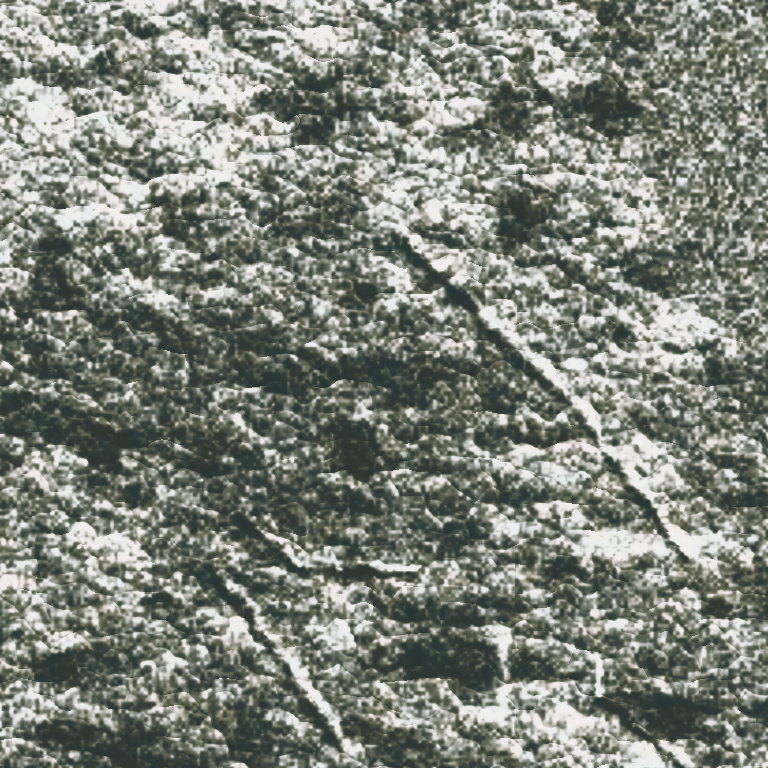
Write a WebGL 2 fragment shader that draws this texture.

```glsl
#version 300 es
precision highp float;

uniform vec2 u_resolution;
out vec4 fragColor;

const vec2 LIGHT = vec2(0.35, 0.94);

float hash(vec2 p) {
  vec3 q = fract(p.xyx * vec3(0.1031, 0.1030, 0.0973));
  q += dot(q, q.yzx + 33.33);
  return fract((q.x + q.y) * q.z);
}

float noise(vec2 p) {
  vec2 cell = floor(p), f = fract(p);
  f = f * f * (3.0 - 2.0 * f);
  float low = mix(hash(cell), hash(cell + vec2(1, 0)), f.x);
  float high = mix(hash(cell + vec2(0, 1)), hash(cell + vec2(1, 1)), f.x);
  return mix(low, high, f.y);
}

// Noise centred on zero, scaled to roughly unit deviation
float unitNoise(vec2 p) {
  return (noise(p) - 0.5) * 4.7;
}

// Rounded clods: each is bright toward the light and dark on its far side
float clods(vec2 p) {
  vec2 cell = floor(p);
  float shade = 0.0, total = 0.0;
  for (int y = -1; y <= 1; y++) {
    for (int x = -1; x <= 1; x++) {
      vec2 id = cell + vec2(x, y);
      vec2 center = id + vec2(hash(id), hash(id + 57.3));
      vec2 offset = p - center;
      float weight = exp(-22.0 * dot(offset, offset)) + 1e-6;
      shade += weight * (dot(offset, LIGHT) + 0.35 * (hash(id + 19.7) - 0.5));
      total += weight;
    }
  }
  return 3.2 * shade / total;
}

// Slope of a noise surface toward the light
float emboss(vec2 p) {
  return 3.0 * (noise(p) - noise(p + 0.55 * LIGHT));
}

float band(float x, float width) {
  return exp(-x * x / (width * width));
}

// Signed distance to the line in x, tapered coverage of the segment in y
vec2 segment(vec2 p, vec2 a, vec2 b) {
  vec2 along = b - a, q = p - a;
  float h = dot(q, along) / dot(along, along);
  float side = dot(q, vec2(-along.y, along.x)) / length(along);
  return vec2(side, smoothstep(-0.06, 0.06, h) * smoothstep(1.06, 0.94, h));
}

// Lit lip with a shadow beneath it
float ledge(vec2 p, vec2 a, vec2 b, float width) {
  vec2 s = segment(p, a, b);
  return s.y * (1.5 * band(s.x - width, width) - 2.2 * band(s.x + width, width));
}

float ridge(vec2 p, vec2 a, vec2 b, float width) {
  vec2 s = segment(p, a, b);
  return 2.2 * s.y * band(s.x, width);
}

vec3 stoneColor(float tone) {
  const vec3 shades[8] = vec3[8](
    vec3(0.17, 0.21, 0.20), vec3(0.21, 0.25, 0.23),
    vec3(0.32, 0.35, 0.29), vec3(0.43, 0.45, 0.39),
    vec3(0.56, 0.58, 0.53), vec3(0.73, 0.73, 0.70),
    vec3(0.91, 0.91, 0.90), vec3(0.94, 0.94, 0.93));
  const float stops[8] = float[8](0.0, 0.06, 0.20, 0.39, 0.56, 0.735, 0.90, 1.0);
  vec3 color = shades[0];
  for (int i = 1; i < 8; i++) {
    float t = clamp((tone - stops[i - 1]) / (stops[i] - stops[i - 1]), 0.0, 1.0);
    color = mix(color, shades[i], t);
  }
  return color;
}

void main() {
  vec2 p = gl_FragCoord.xy / u_resolution;
  vec2 wobble = vec2(noise(p * 38.0), noise(p * 38.0 + 71.0)) - 0.5;
  vec2 q = p + 0.014 * wobble;

  // Rough ground gives way to fine sand in the upper right
  float edge = p.x + 0.38 * (p.y - 1.0) - 0.77 + 0.12 * (noise(p * 9.0) - 0.5);
  float rough = 1.0 - smoothstep(-0.10, 0.08, edge);

  // Broad light and shade
  float light = 0.65 * band(length((p - vec2(0.2, 0.9)) * vec2(0.7, 1.0)), 0.2);
  light += 0.3 * band(length(p - vec2(0.72, 0.5)), 0.17);
  light -= 0.65 * band(p.y - 0.52 + 0.3 * p.x, 0.14) * (1.0 - smoothstep(0.5, 0.8, p.x));
  light += 0.22 * unitNoise(p * 7.0 + 5.0) * rough;

  // Clods, slopes and deep hollows
  vec2 stretched = q * vec2(0.8, 1.0);
  float relief = 0.5 * clods(stretched * 26.0) + 0.42 * clods(stretched * 52.0 + 13.0);
  relief += 0.55 * emboss(q * vec2(13.0, 18.0)) + 0.4 * emboss(q * 85.0);
  relief -= 1.5 * smoothstep(0.70, 0.88, noise(q * vec2(15.0, 23.0) + 41.0));

  // Long fractures and pale veins
  vec2 c = p + 0.010 * wobble;
  float cracks = ledge(c, vec2(0.52, 0.694), vec2(0.749, 0.473), 0.007);
  cracks += ledge(c, vec2(0.749, 0.473), vec2(0.898, 0.271), 0.006);
  cracks += ledge(c, vec2(0.28, 0.258), vec2(0.45, 0.023), 0.007);
  cracks += ledge(c, vec2(0.775, 0.10), vec2(0.90, 0.0), 0.007);
  cracks += ledge(c, vec2(0.31, 0.33), vec2(0.39, 0.26), 0.006);
  cracks += ledge(c, vec2(0.39, 0.26), vec2(0.55, 0.26), 0.006);
  cracks += ridge(c, vec2(0.657, 0.167), vec2(0.651, 0.056), 0.008);
  cracks += ridge(c, vec2(0.778, 0.15), vec2(0.782, 0.09), 0.005);

  // Fine grain over everything
  float grain = 0.50 * unitNoise(p * 205.0) + 0.30 * unitNoise(p * 120.0 + 9.0);
  float level = light + rough * relief + cracks + grain * mix(1.15, 0.95, rough);
  level -= 0.15 * (1.0 - rough);

  vec3 color = stoneColor(1.0 / (1.0 + exp(-1.7 * level)));
  color += vec3(0.035, 0.0, -0.02) * (noise(p * 45.0 + 23.0) - 0.5);
  fragColor = vec4(color, 1.0);
}
```
